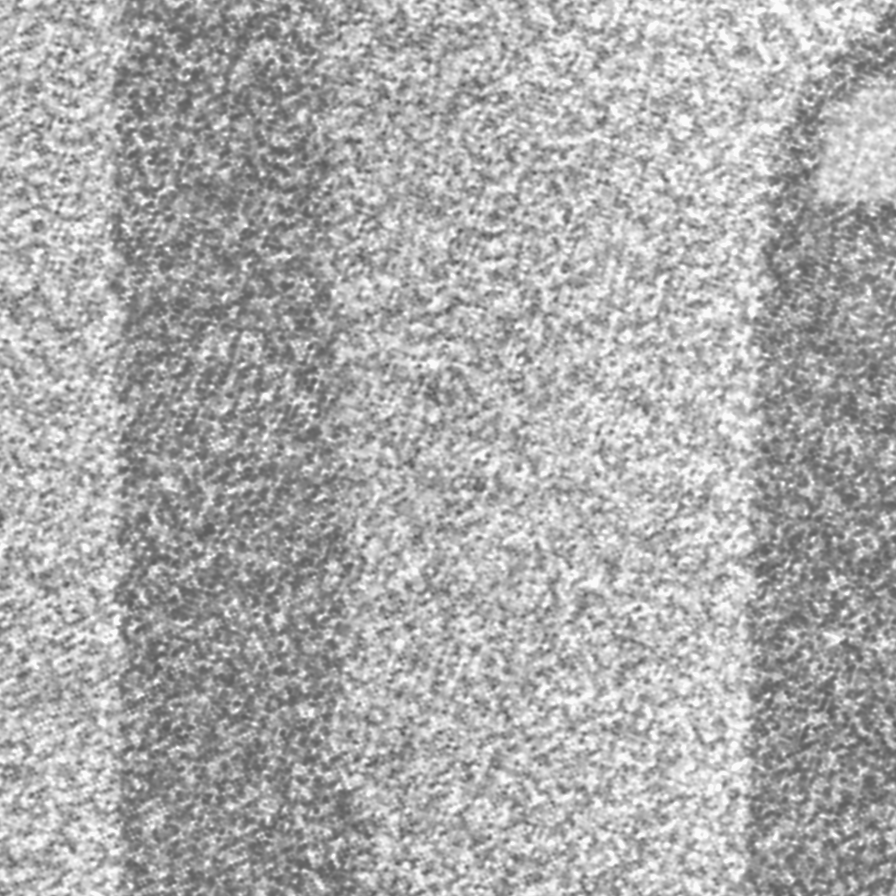
This texture is drawn by a WebGL 2 fragment shader. Its source:

```glsl
#version 300 es
precision highp float;
// Grainy grey fabric with soft dark vertical bands and a bright patch at the upper right.
uniform vec2 u_resolution;
out vec4 fragColor;

float hash(vec2 p) {
    return fract(sin(dot(p, vec2(127.1, 311.7))) * 43758.5453);
}

float valueNoise(vec2 p) {
    vec2 cell = floor(p), f = fract(p);
    f = f * f * (3.0 - 2.0 * f);
    float low = mix(hash(cell), hash(cell + vec2(1.0, 0.0)), f.x);
    float high = mix(hash(cell + vec2(0.0, 1.0)), hash(cell + 1.0), f.x);
    return mix(low, high, f.y);
}

// Two octaves on slanted grids, slightly stretched along the rising diagonal
float grain(vec2 p) {
    vec2 q = mat2(0.88, -0.47, 0.47, 0.88) * p;
    vec2 r = mat2(0.94, 0.34, -0.34, 0.94) * p;
    return 0.62 * valueNoise(q * vec2(135.0, 170.0))
         + 0.38 * valueNoise(r * vec2(230.0, 260.0) + 37.0);
}

float band(float lo, float hi, float blur, float x) {
    return smoothstep(lo - blur, lo + blur, x) - smoothstep(hi - blur, hi + blur, x);
}

void main() {
    vec2 uv = gl_FragCoord.xy / u_resolution;
    float n = grain(uv);
    float mottle = valueNoise(uv * 22.0) - 0.5;
    vec2 p = uv + 0.012 * (vec2(valueNoise(uv * 70.0), valueNoise(uv * 70.0 + 19.0)) - 0.5);

    // Left band: crisp left side, softer right side leaning outward below
    float leftEdge = 0.134 - 0.008 * exp(-pow((p.y - 0.72) / 0.13, 2.0));
    float rightEdge = 0.358 + 0.036 * (1.0 - p.y);
    float dark = smoothstep(leftEdge - 0.007, leftEdge + 0.007, p.x)
               * (1.0 - smoothstep(rightEdge - 0.016, rightEdge + 0.022, p.x));

    // Right band: its border sweeps toward the upper corner
    float sweep = 0.83 + 0.022 * p.y + 0.008 * smoothstep(0.6, 0.78, p.y)
                + 0.145 * pow(max(p.y - 0.7, 0.0) / 0.3, 3.2);
    dark = max(dark, smoothstep(sweep - 0.008, sweep + 0.010, p.x));

    // Bright patch with a slanted left side
    float patchSide = 0.905 + 0.22 * (p.y - 0.772);
    float patchTop = 0.885 + 0.02 * smoothstep(0.93, 0.97, p.x);
    float patchMask = smoothstep(patchSide - 0.007, patchSide + 0.009, p.x)
                    * band(0.778, patchTop, 0.009, p.y);

    // Light cloth brightens toward the borders of the dark bands
    float lightTone = uv.x < 0.25 ? 0.725 : mix(0.69, 0.765, smoothstep(0.38, 0.82, uv.x));
    lightTone += 0.05 * exp(-pow((uv.x - leftEdge + 0.012) / 0.016, 2.0));
    lightTone += 0.035 * exp(-pow((uv.x - sweep + 0.02) / 0.03, 2.0));
    lightTone += 0.03 * smoothstep(0.5, 0.8, uv.x) * smoothstep(0.7, 1.0, uv.y);
    float light = lightTone + 0.04 * mottle + 0.78 * (n - 0.5);

    // Dark cloth keeps a grey floor with bright specks
    float shade = 0.375 + 0.75 * n * n + 0.05 * mottle;
    vec2 haze = (uv - vec2(0.965, 0.68)) / vec2(0.035, 0.06);
    shade += 0.07 * exp(-dot(haze, haze));

    float tone = mix(light, shade, dark);
    tone = mix(tone, 0.81 + 0.55 * (n - 0.5), patchMask);
    fragColor = vec4(vec3(clamp(tone, 0.36, 0.98)), 1.0);
}
```
